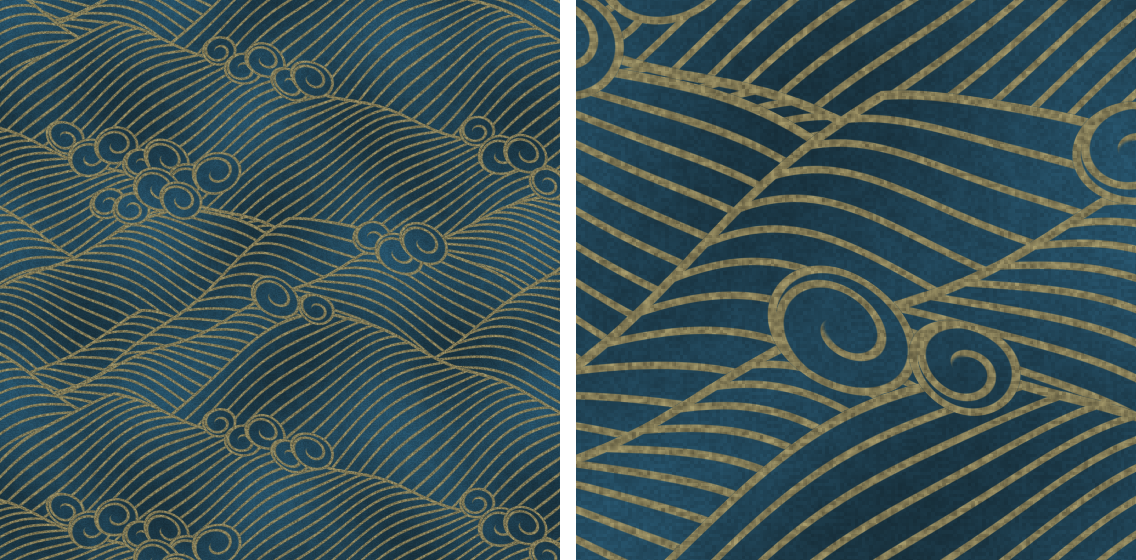
Left: the whole. Right: its middle third, enlarged.
Give the GLSL for this pattern, as a Shadertoy shader.

```glsl
// Gold-lined ocean swells on mottled blue cloth. Each swell is a family of
// hyperbolic arcs slid along its ridge; swells are painted back to front,
// then spiral foam curls are strung along the ridges, tile below tile.
#define CANVAS 7.68        // canvas height in drawing units
#define TILE_Y 5.1         // vertical repeat
#define SPACING 0.168      // step between arcs along a ridge
#define LINE 0.034         // gold line width
#define RIDGE 0.042        // ridge line width
#define CURL_SIZE 0.23     // foam curl radius
#define WOBBLE 0.045       // hand-drawn bend
#define GRAIN 0.16         // cloth grain strength
#define DEEP vec3(0.095, 0.195, 0.245)
#define TEAL vec3(0.150, 0.325, 0.420)
#define GOLD vec3(0.570, 0.520, 0.350)

const float TAU = 6.28318;
const int SWELLS = 11;
const int FOAMS = 6;

// Peak x, peak y (downward), ridge slope, arc roundness (negative: ridge runs left)
const vec4 swells[SWELLS] = vec4[SWELLS](
    vec4(1.6, 0.32, 0.33, 1.1), vec4(-0.6, 1.6, 0.35, 0.9),
    vec4(-0.6, 2.5, 0.6, 0.8), vec4(2.5, 2.82, 0.46, -0.9),
    vec4(1.9, 4.3, 0.56, -0.7), vec4(4.0, 3.0, 0.81, -0.8),
    vec4(7.8, 2.55, 0.4, -1.0), vec4(5.5, 3.28, 0.45, -0.9),
    vec4(7.9, 3.5, 0.7, -0.9), vec4(4.4, 4.22, 0.42, 1.0),
    vec4(-1.0, 4.3, 0.6, 0.9));
const float tailSlopes[SWELLS] = float[SWELLS](
    1.0, 0.75, 0.6, 0.75, 0.6, 0.65, 0.6, 0.75, 0.5, 1.1, 0.8);

// Foam strings: start and end
const vec4 foams[FOAMS] = vec4[FOAMS](
    vec4(3.05, 0.78, 4.3, 1.15), vec4(0.85, 1.95, 2.95, 2.45),
    vec4(1.5, 2.9, 2.5, 2.62), vec4(6.5, 1.9, 7.5, 2.4),
    vec4(5.15, 3.4, 5.85, 3.42), vec4(3.75, 4.2, 4.3, 4.1));

float hash(vec2 p) {
    return fract(sin(dot(p, vec2(127.1, 311.7))) * 43758.5);
}

// Distance to the nearest scattered cell point
float cellular(vec2 p) {
    vec2 cell = floor(p), f = fract(p);
    float nearest = 2.0;
    for (int y = -1; y <= 1; y++)
    for (int x = -1; x <= 1; x++) {
        vec2 o = vec2(x, y);
        vec2 site = o + vec2(hash(cell + o), hash(cell + o + 37.0));
        nearest = min(nearest, length(site - f));
    }
    return nearest;
}

float ink(float d, float width, float px) {
    return 1.0 - smoothstep(-px, px, abs(d) - 0.5 * width);
}

// Paints one swell over the gold coverage so far
float paintSwell(float gold, vec2 p, vec4 swell, float tail, float px) {
    vec2 q = p - swell.xy;
    q.x *= sign(swell.w);
    float r = abs(swell.w), slope = swell.z;
    float s = 0.5 * (slope + tail);
    float depth = q.y - slope * q.x;
    float k0 = 0.8 * r;
    float k = max(depth / s + k0, 0.4 * r);

    // Arc index along the ridge, with its gradient for even line widths
    float t = q.x + 0.5 * (k - r * r / k) - 0.5 * (k0 - r * r / k0);
    float bend = 0.5 * (1.0 + r * r / (k * k)) / s;
    float grad = length(vec2(1.0 - bend * slope, bend));
    float arc = (fract(t / SPACING + 0.5) - 0.5) * SPACING / grad;

    float edge = min(depth / sqrt(1.0 + slope * slope), t / grad);
    float mask = smoothstep(-px, px, edge + 0.5 * RIDGE);
    float lines = max(ink(arc, LINE, px), ink(edge, RIDGE, px));
    return mix(gold, lines, mask);
}

// Paints one spiral foam curl
float paintCurl(float gold, vec2 q, float radius, float turn, float px) {
    q = mat2(0.94, -0.34, 0.34, 0.94) * q * vec2(0.82, 1.0);
    float len = length(q), rho = len / radius;
    float phase = rho * 1.5 + turn * atan(q.y, q.x) / TAU + 0.2;
    float spiral = (fract(phase + 0.5) - 0.5) * radius / 1.5;
    float lines = ink(spiral, LINE, px) * smoothstep(0.22, 0.32, rho);
    lines = max(lines, ink(len - radius, LINE, px));
    return mix(gold, lines, smoothstep(px, -px, len - radius - 0.5 * LINE));
}

void mainImage(out vec4 fragColor, in vec2 fragCoord) {
    float px = 0.8 * CANVAS / iResolution.y;
    vec2 cloth = vec2(fragCoord.x, iResolution.y - fragCoord.y) * CANVAS / iResolution.y;
    vec2 p = cloth + WOBBLE * sin(cloth.yx * TAU / TILE_Y * vec2(2.0, 3.0) + vec2(0.0, 1.0));

    // Line work, upper tiles first
    float gold = 0.0;
    for (int tile = -1; tile <= 1; tile++) {
        vec2 q = p - vec2(0.0, float(tile) * TILE_Y);
        for (int i = 0; i < SWELLS; i++)
            gold = paintSwell(gold, q, swells[i], tailSlopes[i], px);
        for (int i = 0; i < FOAMS; i++) {
            vec2 a = foams[i].xy, b = foams[i].zw;
            float count = floor(length(b - a) / 0.31) + 1.0;
            for (float n = 0.0; n < count; n++) {
                float h = hash(vec2(n, float(i)));
                vec2 c = mix(a, b, n / max(count - 1.0, 1.0));
                c.y += (mod(n, 2.0) - 0.5) * 0.2;
                gold = paintCurl(gold, q - c, CURL_SIZE * (0.8 + 0.4 * h), h > 0.4 ? 1.0 : -1.0, px);
            }
        }
    }

    // Dyed cloth: slanted washes, cell mottling and fine grain
    vec2 w = cloth + 0.5 * sin(cloth.yx * 1.3 + vec2(0.4, 2.0));
    float wash = 0.5 + 0.27 * sin(w.x * 1.1 + w.y * 2.3) + 0.2 * sin(w.x * 2.4 - w.y * 1.2 + 1.0);
    wash += 0.25 * (cellular(cloth * 7.0) - 0.5);
    float grain = hash(floor(cloth * 60.0)) - 0.5;
    vec3 color = mix(DEEP, TEAL, clamp(wash, 0.0, 1.0)) * (1.0 + GRAIN * grain);

    // Glittering gold
    float glitter = 0.82 + 0.35 * cellular(cloth * 26.0) + 0.25 * grain;
    fragColor = vec4(mix(color, GOLD * glitter, gold * 0.92), 1.0);
}
```
